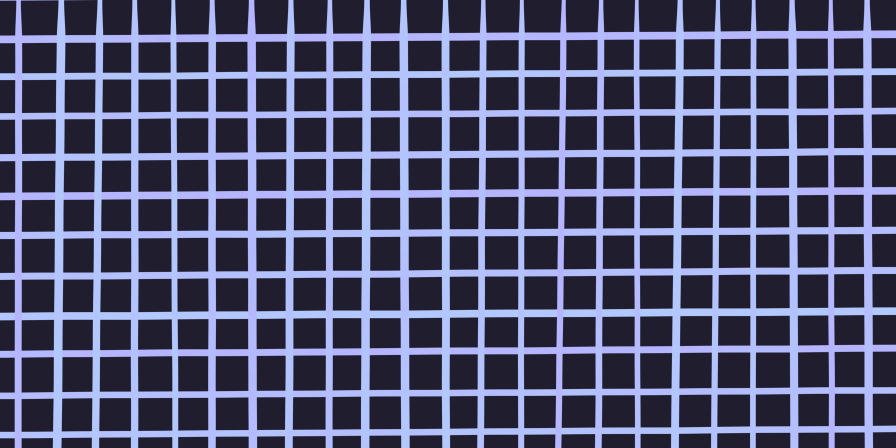
Give the GLSL for this pattern, as a WebGL 1 fragment shader.

```glsl
precision highp float;
// Hand-drawn periwinkle grid of uneven, slightly tilted lines on dark indigo.

uniform vec2 u_resolution;

#define PITCH vec2(0.0862, 0.0883)      // line spacing, in canvas heights
#define FIRST_LINE vec2(0.0443, 0.0310) // first column and row
#define LINE_WIDTH vec2(0.0160, 0.0158) // columns, rows
#define WIDTH_VARIATION vec2(0.22, 0.10)
#define POSITION_JITTER 0.0035
#define COLUMN_TILT 0.004
#define ROW_TILT 0.0060
#define TILT_JITTER vec2(0.009, 0.0010) // columns, rows
#define WOBBLE 0.0007
#define GROUND vec3(0.120, 0.114, 0.180)
#define INK_VIOLET vec3(0.710, 0.710, 1.000)
#define INK_BLUE vec3(0.700, 0.785, 0.990)

float hash(float n, float seed) {
  return fract(sin(n * 127.1 + seed * 311.7) * 43758.5453);
}

float signedHash(float n, float seed) {
  return 2.0 * hash(n, seed) - 1.0;
}

// One-dimensional gradient noise, roughly -0.5 to 0.5
float gradientNoise(float x, float seed) {
  float cell = floor(x);
  float f = x - cell;
  float a = signedHash(cell, seed) * f;
  float b = signedHash(cell + 1.0, seed) * (f - 1.0);
  return mix(a, b, f * f * f * (f * (f * 6.0 - 15.0) + 10.0));
}

// Signed distance to the edge of a line; along is measured from its pivot
float lineDistance(float across, float along, float pitch, float width,
                   float variation, float tiltJitter, float id, float seed) {
  float offset = signedHash(id, seed) * POSITION_JITTER
               + signedHash(id, seed + 1.0) * tiltJitter * along
               + gradientNoise(along * 5.0 + id * 7.3, seed + 2.0) * WOBBLE * 2.0;
  float thickness = width * (1.0 + variation * signedHash(id, seed + 3.0));
  return abs(across - id * pitch - offset) - 0.5 * thickness;
}

// Each line has its own tint, drifting slowly along its length
vec3 inkColor(float id, float along, float seed) {
  float tint = hash(id, seed) + 0.6 * gradientNoise(along * 3.0 + id * 5.7, seed + 1.0);
  return mix(INK_VIOLET, INK_BLUE, clamp(tint, 0.0, 1.0));
}

float coverage(float distanceToEdge, float pixel) {
  return 1.0 - smoothstep(-0.7 * pixel, 0.7 * pixel, distanceToEdge);
}

void main() {
  vec2 p = gl_FragCoord.xy / u_resolution.y;
  float pixel = 1.0 / u_resolution.y;
  float aspect = u_resolution.x * pixel;
  vec2 along = vec2(p.y - 0.5, p.x - 0.5 * aspect);

  // Shear the grid, then find the nearest column and row
  vec2 grid = p - FIRST_LINE - vec2(COLUMN_TILT * along.x, ROW_TILT * p.x);
  vec2 id = floor(grid / PITCH + 0.5);

  // Columns narrow towards the top edge
  float taper = mix(0.65, 1.0, smoothstep(0.0, 0.09, 1.0 - p.y));
  float column = lineDistance(grid.x, along.x, PITCH.x, LINE_WIDTH.x * taper,
                              WIDTH_VARIATION.x, TILT_JITTER.x, id.x, 3.0);
  float row = lineDistance(grid.y, along.y, PITCH.y, LINE_WIDTH.y,
                           WIDTH_VARIATION.y, TILT_JITTER.y, id.y, 11.0);

  // Rows first, columns over them
  vec3 color = mix(GROUND, inkColor(id.y, along.y, 21.0), coverage(row, pixel));
  color = mix(color, inkColor(id.x, along.x, 31.0), coverage(column, pixel));
  gl_FragColor = vec4(color, 1.0);
}
```
